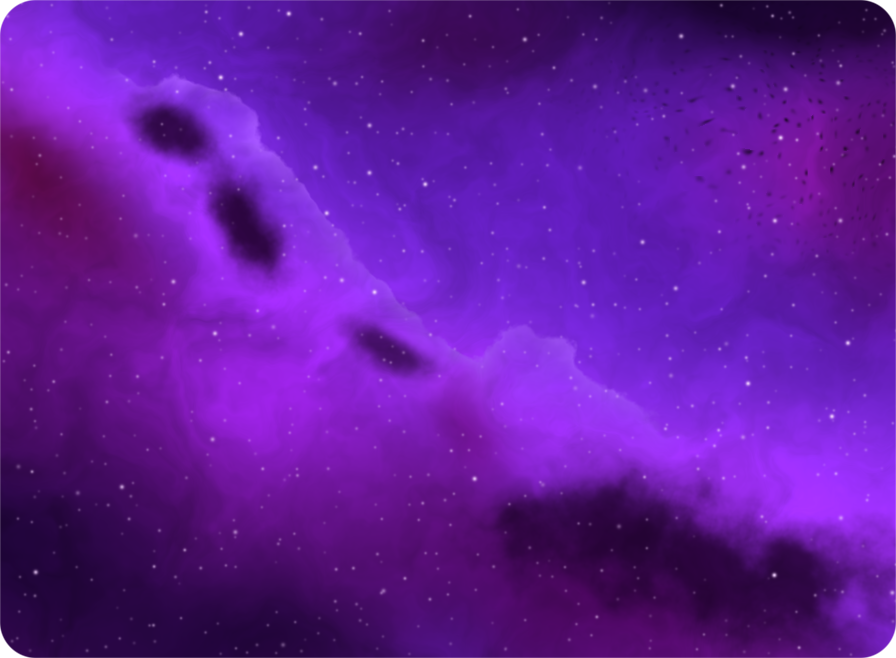
This texture is drawn by a Shadertoy shader. Its source:

```glsl
float hash(vec2 p) {
    vec3 q = fract(vec3(p.xyx) * 0.1031);
    q += dot(q, q.yzx + 33.33);
    return fract((q.x + q.y) * q.z);
}

float noise(vec2 p) {
    vec2 cell = floor(p), f = fract(p);
    f = f * f * (3.0 - 2.0 * f);
    float low = mix(hash(cell), hash(cell + vec2(1, 0)), f.x);
    float high = mix(hash(cell + vec2(0, 1)), hash(cell + 1.0), f.x);
    return mix(low, high, f.y);
}

float fbm(vec2 p) {
    float sum = 0.0, amp = 0.5;
    for (int i = 0; i < 5; i++) {
        sum += amp * noise(p);
        p = mat2(1.6, 1.2, -1.2, 1.6) * p + 7.3;
        amp *= 0.5;
    }
    return sum;
}

// Distance in units of a tilted ellipse's radius
float ellipse(vec2 p, vec2 center, vec2 radius, float angle) {
    float c = cos(angle), s = sin(angle);
    vec2 d = p - center;
    return length(vec2(c * d.x + s * d.y, c * d.y - s * d.x) / radius);
}

float haze(vec2 p, vec2 center, vec2 radius, float angle) {
    float d = ellipse(p, center, radius, angle);
    return exp(-d * d);
}

float cloud(vec2 p, vec2 center, vec2 radius, float angle, float grain) {
    float d = ellipse(p, center, radius, angle) + grain;
    return 1.0 - smoothstep(0.2, 1.5, d);
}

float ridgeHeight(float x) {
    return 0.93 - 0.85 * x + 0.24 * x * x;
}

float crestHeight(float x) {
    float lobe = (x - 0.82) / 0.07;
    return 0.89 - 0.42 * smoothstep(0.25, 0.75, x) + 0.03 * exp(-lobe * lobe)
        - 0.12 * smoothstep(0.82, 1.05, x);
}

// One randomly placed dot per occupied grid cell
float dots(vec2 p, float scale, float density, float radius, float seed) {
    vec2 cell = floor(p * scale) + seed;
    vec2 spot = 0.2 + 0.6 * vec2(hash(cell + 3.7), hash(cell + 19.1));
    float d = length(fract(p * scale) - spot) / (scale * radius);
    float strength = 0.25 + 0.75 * hash(cell + 41.3);
    return step(hash(cell), density) * strength * exp(-d * d);
}

void mainImage(out vec4 fragColor, in vec2 fragCoord) {
    vec2 p = fragCoord / iResolution.y;
    float aspect = iResolution.x / iResolution.y;
    vec2 warp = vec2(fbm(p * 5.0), fbm(p * 5.0 + 31.0)) - 0.48;
    vec2 w = p + 0.12 * warp;
    float grain = 1.5 * (fbm(p * 14.0 + 5.0) - 0.48);

    vec3 violet = vec3(0.63, 0.19, 0.98);
    vec3 plum = vec3(0.37, 0.06, 0.49);
    vec3 night = vec3(0.11, 0.015, 0.21);
    vec3 ink = vec3(0.14, 0.01, 0.20);
    vec3 maroon = vec3(0.34, 0.03, 0.26);

    // Sky above and dusk below the diagonal ridge
    float ridge = w.y - ridgeHeight(w.x);
    vec3 col = mix(vec3(0.35, 0.10, 0.68), plum, smoothstep(0.05, 0.22, -ridge));
    float skyGlow = smoothstep(-0.12, 0.0, ridge) * exp(-pow(max(ridge, 0.0) / 0.19, 2.0));
    col = mix(col, vec3(0.47, 0.18, 0.88), 0.75 * skyGlow);

    // Broad coloured haze
    col = mix(col, vec3(0.25, 0.04, 0.35), 0.95 * haze(w, vec2(0.69, 0.97), vec2(0.23, 0.13), 0.0));
    col = mix(col, night * 0.85, min(1.0, 1.2 * haze(w, vec2(1.20, 1.02), vec2(0.42, 0.14), -0.1)));
    col = mix(col, vec3(0.51, 0.08, 0.61), 0.85 * haze(w, vec2(1.23, 0.74), vec2(0.14, 0.12), -0.3));
    col = mix(col, vec3(0.33, 0.04, 0.40), 0.9 * haze(w, vec2(1.38, 0.71), vec2(0.13, 0.20), 0.0));
    col = mix(col, night, 0.95 * haze(w, vec2(0.0, 0.16), vec2(0.27, 0.21), -0.4));
    col = mix(col, night, 0.90 * haze(w, vec2(0.36, 0.02), vec2(0.36, 0.15), -0.1));
    col = mix(col, vec3(0.29, 0.08, 0.54), 0.7 * haze(w, vec2(0.72, 0.0), vec2(0.14, 0.10), 0.0));
    col = mix(col, vec3(0.36, 0.11, 0.67), 0.8 * haze(w, vec2(1.38, 0.03), vec2(0.10, 0.14), 0.0));

    // Luminous band and its lower glow
    float band = (ridge + 0.04) / 0.125;
    col = mix(col, violet, 0.95 * exp(-band * band));
    col = mix(col, vec3(0.58, 0.13, 0.86), 0.9 * haze(w, vec2(0.42, 0.42), vec2(0.24, 0.14), -0.5));
    col = mix(col, violet, 0.7 * haze(w, vec2(1.12, 0.29), vec2(0.22, 0.09), -0.25));
    col = mix(col, maroon, 0.95 * haze(w, vec2(0.06, 0.73), vec2(0.18, 0.075), -0.85));

    // Billowing pale crest
    float crest = crestHeight(p.x) + 0.09 * (fbm(p * 18.0) - 0.48) - p.y;
    float rim = smoothstep(-0.004, 0.008, crest) * exp(-max(crest, 0.0) / 0.05);
    rim *= smoothstep(0.13, 0.24, p.x) * (1.0 - smoothstep(0.90, 1.08, p.x));
    rim *= 0.55 + 0.9 * noise(p * 24.0 + warp * 9.0);
    col = mix(col, vec3(0.61, 0.33, 0.93), clamp(0.72 * rim, 0.0, 1.0));

    // Dark hollows along the ridge and the lower cloud bank
    col = mix(col, ink, 0.88 * cloud(p, vec2(0.255, 0.814), vec2(0.072, 0.038), -0.6, grain));
    col = mix(col, ink, 0.95 * cloud(p, vec2(0.372, 0.655), vec2(0.105, 0.043), -1.08, grain));
    col = mix(col, ink, 0.70 * cloud(p, vec2(0.576, 0.477), vec2(0.085, 0.026), -0.4, grain));
    col = mix(col, vec3(0.40, 0.05, 0.49), 0.75 * haze(w, vec2(0.727, 0.34), vec2(0.065, 0.08), 0.3));
    col = mix(col, vec3(0.28, 0.02, 0.35), 0.92 * haze(w, vec2(0.92, 0.12), vec2(0.22, 0.12), -0.1));
    col = mix(col, ink, 0.70 * cloud(p, vec2(0.93, 0.20), vec2(0.15, 0.080), -0.1, grain));
    col = mix(col, ink, 0.90 * cloud(p, vec2(1.09, 0.14), vec2(0.25, 0.085), -0.15, grain));

    // Painted mottling
    col *= 0.80 + 0.41 * fbm(p * 9.0 + warp * 6.0);

    // Dark specks in the upper right, then scattered stars
    float corner = haze(p, vec2(1.20, 0.80), vec2(0.22, 0.13), -0.3);
    col *= 1.0 - 0.7 * corner * dots(w, 62.0, 0.38, 0.0035, 9.0);
    float stars = 0.95 * dots(p, 13.0, 0.24, 0.0033, 2.0);
    stars += 0.55 * dots(p, 27.0, 0.20, 0.0025, 57.0);
    stars += 0.35 * dots(p, 46.0, 0.18, 0.0022, 113.0);
    col = mix(col, vec3(0.95, 0.82, 1.0), clamp(stars, 0.0, 1.0));

    // Rounded frame
    vec2 halfSize = 0.5 * vec2(aspect, 1.0);
    vec2 q = abs(p - halfSize) - halfSize + 0.055;
    float edge = length(max(q, 0.0)) - 0.055;
    float pixel = 1.0 / iResolution.y;
    col = mix(col, vec3(1.0), smoothstep(-pixel, pixel, edge));
    fragColor = vec4(col, 1.0);
}
```
